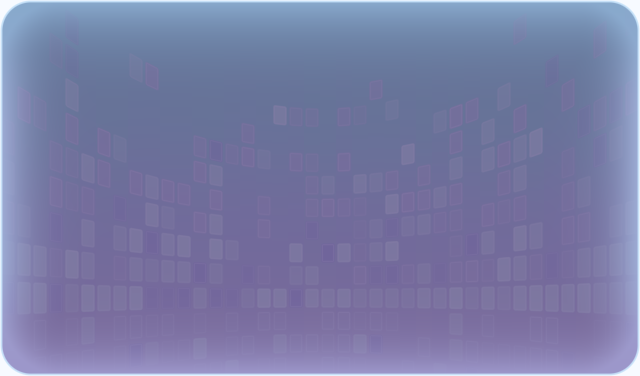
Give the GLSL for this background, as a Shadertoy shader.

```glsl
const float COLUMNS = 40.0;
const float ROW_PITCH = 0.06;
const float HORIZON = 0.207;
const float BEND = 0.83;

float hash(vec2 p) {
    return fract(sin(dot(p, vec2(127.1, 311.7))) * 43758.5453);
}

float roundedBox(vec2 p, vec2 halfSize, float radius) {
    vec2 q = abs(p) - halfSize + radius;
    return length(max(q, 0.0)) + min(max(q.x, q.y), 0.0) - radius;
}

float coverage(float dist, float pixel) {
    return smoothstep(0.75 * pixel, -0.75 * pixel, dist);
}

// Slate blue above, violet below
vec3 wallColor(float y) {
    vec3 plum = vec3(0.475, 0.415, 0.605);
    vec3 violet = vec3(0.445, 0.420, 0.605);
    vec3 slate = vec3(0.400, 0.452, 0.595);
    vec3 steel = vec3(0.405, 0.490, 0.625);
    vec3 col = mix(plum, violet, smoothstep(0.08, 0.40, y));
    col = mix(col, slate, smoothstep(0.32, 0.74, y));
    return mix(col, steel, smoothstep(0.72, 0.96, y));
}

// Tiles on a curved wall: rows spread apart toward both sides
vec3 addTiles(vec3 col, vec2 uv, float aspect, float pixel) {
    float side = 2.0 * uv.x - 1.0;
    float rowHeight = ROW_PITCH * (1.0 + BEND * side * side);
    vec2 grid = vec2(uv.x * COLUMNS, (uv.y - HORIZON) / rowHeight + 0.5);
    vec2 id = floor(grid);
    vec2 cellSize = vec2(aspect / COLUMNS, rowHeight);
    vec2 local = (fract(grid) - 0.5) * cellSize;
    float dist = roundedBox(local, 0.42 * cellSize, 0.006);

    // Fewer tiles survive in the higher rows
    float density = id.y < 0.0 ? 0.75 : 1.02 * exp(-0.17 * id.y);
    density *= 1.0 - smoothstep(6.0, 11.0, id.y);
    float present = step(hash(id), density);
    float kind = hash(id + 37.0);
    float strength = mix(0.35, 1.0, hash(id + 71.0));

    vec3 grayTile = vec3(0.50, 0.485, 0.635);
    vec3 violetTile = vec3(0.435, 0.385, 0.61);
    vec3 mauveTile = vec3(0.475, 0.425, 0.615);
    float grayShare = id.y < 0.0 ? 0.15 : mix(0.85, 0.28, min(id.y / 3.0, 1.0));
    vec3 tile = kind < grayShare ? grayTile : (kind > 0.85 ? violetTile : mauveTile);

    float fill = coverage(dist, pixel);
    float rim = coverage(abs(dist + 0.003) - 0.0015, pixel);
    col = mix(col, tile, 0.70 * fill * present * strength);
    return mix(col, vec3(0.53, 0.48, 0.66), 0.35 * rim * present * strength);
}

// Pale light leaking in from the border
vec3 addEdgeGlow(vec3 col, vec2 p, vec2 halfSize, float y) {
    float depth = max(-roundedBox(p, halfSize, 0.16), 0.0);
    vec3 lilac = vec3(0.62, 0.60, 0.80);
    vec3 periwinkle = vec3(0.62, 0.68, 0.84);
    vec3 sky = vec3(0.54, 0.67, 0.81);
    vec3 glow = mix(lilac, periwinkle, smoothstep(0.0, 0.35, y));
    glow = mix(glow, sky, smoothstep(0.65, 1.0, y));
    return mix(col, glow, 0.95 * exp(-pow(depth / 0.07, 1.25)));
}

void mainImage(out vec4 fragColor, in vec2 fragCoord) {
    vec2 uv = fragCoord / iResolution.xy;
    float aspect = iResolution.x / iResolution.y;
    float pixel = 1.0 / iResolution.y;
    vec2 p = (uv - 0.5) * vec2(aspect, 1.0);
    vec2 halfSize = vec2(0.5 * aspect, 0.5) - 0.004;

    // Wall with faint vertical bands
    vec3 col = wallColor(uv.y);
    float band = hash(vec2(floor(uv.x * COLUMNS), 5.0));
    float bandFade = smoothstep(0.95, 0.45, uv.y);
    col = mix(col, vec3(0.45, 0.40, 0.62), 0.22 * band * bandFade);
    col = addTiles(col, uv, aspect, pixel);
    col = addEdgeGlow(col, p, halfSize, uv.y);

    // Bright outline and pale corners
    float panel = roundedBox(p, halfSize, 0.078);
    float outline = coverage(abs(panel) - 0.0025, pixel);
    col = mix(vec3(0.97, 0.98, 1.0), col, coverage(panel, pixel));
    col = mix(col, vec3(0.78, 0.89, 0.98), 0.85 * outline);
    fragColor = vec4(col, 1.0);
}
```
